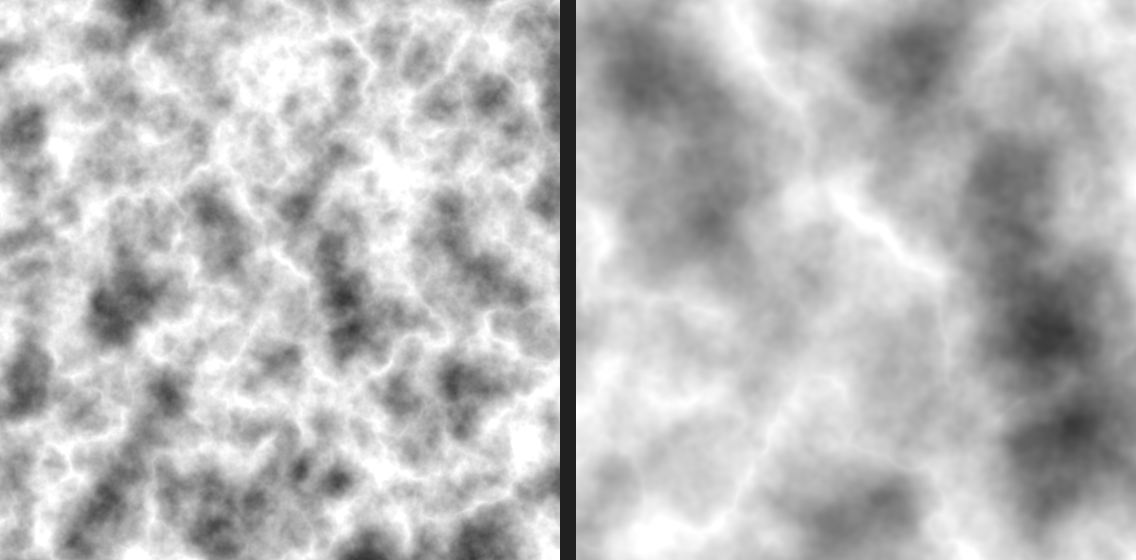
Left, the full canvas; right, a detail of the centre.
Reproduce this texture procedurally as a three.js fragment shader.

```glsl
// Grey marbled clouds veined with bright, wiggly filaments and faint dark creases.
varying vec2 vUv;

// Sine-free hash: lattice cell to a random gradient in -1..1.
vec2 randomGradient(vec2 cell) {
  vec3 h = fract(cell.xyx * vec3(0.1031, 0.1030, 0.0973));
  h += dot(h, h.yzx + 33.33);
  return fract((h.xx + h.yz) * h.zy) * 2.0 - 1.0;
}

float gradientNoise(vec2 p) {
  vec2 cell = floor(p);
  vec2 f = fract(p);
  vec2 blend = f * f * f * (f * (f * 6.0 - 15.0) + 10.0);
  vec2 right = vec2(1.0, 0.0);
  vec2 up = vec2(0.0, 1.0);
  float bottom = mix(dot(randomGradient(cell), f),
                     dot(randomGradient(cell + right), f - right), blend.x);
  float top = mix(dot(randomGradient(cell + up), f - up),
                  dot(randomGradient(cell + 1.0), f - 1.0), blend.x);
  return mix(bottom, top, blend.y);
}

// Fractal sum; each octave is turned and shifted to hide the lattice.
float fractalNoise(vec2 p) {
  mat2 turnAndDouble = mat2(1.6, 1.2, -1.2, 1.6);
  float sum = 0.0;
  float amplitude = 1.0;
  for (int octave = 0; octave < 6; octave++) {
    sum += amplitude * gradientNoise(p);
    p = turnAndDouble * p + vec2(13.7, 7.9);
    amplitude *= 0.5;
  }
  return sum;
}

// Folding the noise at zero leaves a sharp crease, slightly rounded.
float creased(vec2 p) {
  float n = fractalNoise(p);
  return sqrt(n * n + 0.00002);
}

void main() {
  // Two folds darken away from bright veins; a weaker one adds dark creases.
  float shade = creased(vUv * 4.0 + vec2(3.2, 41.6))
              + creased(vUv * 5.0 + vec2(67.4, 19.1))
              - 0.35 * creased(vUv * 4.5 + vec2(28.8, 83.5));

  float grey = clamp(0.99 - shade, 0.0, 1.0);
  gl_FragColor = vec4(vec3(grey), 1.0);
}
```
